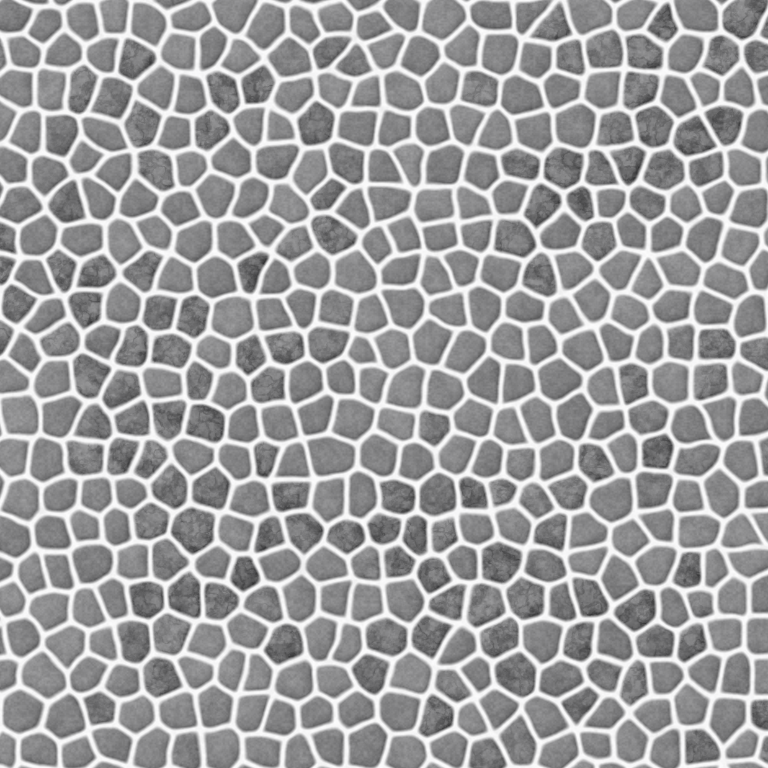
This texture is drawn by a three.js fragment shader. Its source:

```glsl
// Irregular rounded grey cobblestones set in pale grout, softly lit from the upper left.
#define STONES 21.0        // stones across the canvas
#define JITTER vec2(0.66, 0.56)
#define ROUNDING 0.042     // corner radius, in stone widths
#define GROUT_EDGE 0.012   // where grout starts to fade
#define STONE_EDGE 0.132   // where the stone face starts
#define BEVEL 0.085        // width of the shaded rim
#define GRAIN 0.105        // strength of the surface grain
#define STAIN 0.17         // strength of the dark blotches
#define GROUT_COLOR vec3(0.972, 0.972, 0.974)
#define STONE_COLOR vec3(0.535, 0.535, 0.540)

varying vec2 vUv;

float hash(vec2 p) {
  return fract(sin(dot(p, vec2(127.1, 311.7))) * 43758.545);
}

float noise(vec2 p) {
  vec2 i = floor(p);
  vec2 f = fract(p);
  f = f * f * (3.0 - 2.0 * f);
  return mix(mix(hash(i), hash(i + vec2(1.0, 0.0)), f.x),
             mix(hash(i + vec2(0.0, 1.0)), hash(i + 1.0), f.x), f.y);
}

float fbm(vec2 p) {
  float sum = 0.0;
  float weight = 0.5;
  for (int i = 0; i < 4; i++) {
    sum += weight * noise(p);
    p = p * 2.03 + 17.3;
    weight *= 0.5;
  }
  return sum / 0.9375;
}

// Stone centre: staggered rows with random offsets
vec2 stoneCenter(vec2 cell) {
  vec2 offset = vec2(hash(cell), hash(cell + 57.3)) - 0.5;
  float stagger = 0.5 * mod(cell.y, 2.0) - 0.25;
  return cell + 0.5 + vec2(stagger, 0.0) + JITTER * offset;
}

vec2 nearestStone(vec2 p) {
  vec2 base = floor(p);
  vec2 best = base;
  float bestDist = 1e5;
  for (int y = -2; y <= 2; y++) {
    for (int x = -2; x <= 2; x++) {
      vec2 cell = base + vec2(float(x), float(y));
      vec2 delta = stoneCenter(cell) - p;
      float dist = dot(delta, delta);
      if (dist < bestDist) {
        bestDist = dist;
        best = cell;
      }
    }
  }
  return best;
}

// xy: outward direction of the closest side, z: smooth distance to the border
vec3 stoneBorder(vec2 p, vec2 stone) {
  vec2 center = stoneCenter(stone);
  vec2 outward = vec2(0.0);
  float total = 0.0;
  for (int y = -2; y <= 2; y++) {
    for (int x = -2; x <= 2; x++) {
      if (x == 0 && y == 0) continue;
      vec2 other = stoneCenter(stone + vec2(float(x), float(y)));
      vec2 side = normalize(other - center);
      float dist = dot(0.5 * (center + other) - p, side);
      float weight = exp(-dist / ROUNDING);
      outward += weight * side;
      total += weight;
    }
  }
  return vec3(outward / total, -ROUNDING * log(total));
}

void main() {
  // Slightly wavy stone outlines
  vec2 p = vUv * STONES;
  p += 0.09 * (vec2(noise(p * 2.3), noise(p * 2.3 + 31.7)) - 0.5);
  vec2 stone = nearestStone(p);
  vec3 border = stoneBorder(p, stone);
  float face = smoothstep(GROUT_EDGE, STONE_EDGE, border.z);

  // Stone surface: own tone, fine grain and dark veined blotches
  float grain = noise(vUv * 250.0) * 0.6 + noise(vUv * 470.0) * 0.4 - 0.5;
  float tone = 0.055 * (hash(stone + 11.9) - 0.5);
  tone += 0.09 * (fbm(p * 2.5 + 5.1) - 0.5) + GRAIN * grain;
  float stained = smoothstep(0.62, 0.92, 0.6 * hash(stone + 83.2) + 0.7 * noise(stone * 0.35));
  float veins = 1.0 - smoothstep(0.0, 0.16, abs(fbm(p * 4.0 + 9.7) - 0.5));
  float blotch = smoothstep(0.42, 0.62, fbm(p * 3.0 + 40.3));
  tone -= STAIN * stained * (0.5 * veins + 0.55 * blotch);

  // Bevel: pale rim to the upper left, dark rim to the lower right
  float rim = exp(-max(border.z - STONE_EDGE, 0.0) / BEVEL);
  float light = dot(border.xy, vec2(-0.6, 0.8));
  tone += rim * (0.075 * light - 0.045);

  vec3 stoneColor = STONE_COLOR + tone;
  vec3 groutColor = GROUT_COLOR + 0.045 * grain - 0.03 * smoothstep(0.6, 0.85, fbm(p * 3.0));
  gl_FragColor = vec4(mix(groutColor, stoneColor, face), 1.0);
}
```
